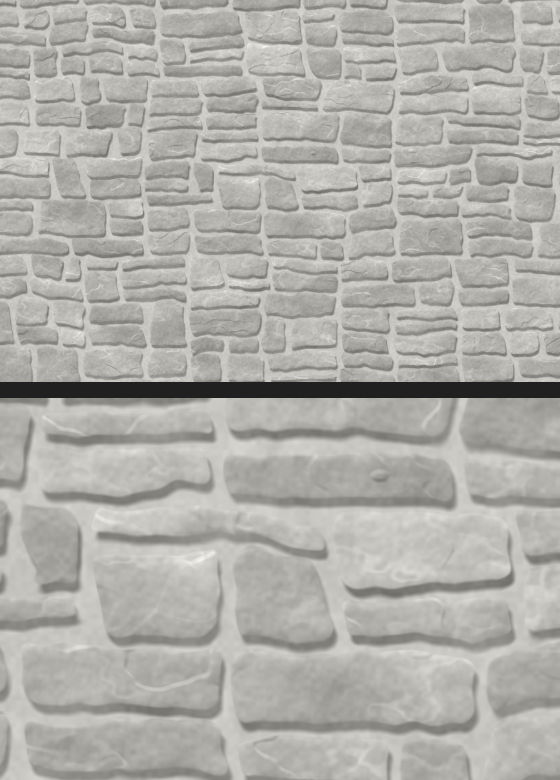
Top, the full canvas; bottom, a detail of the centre.
This texture is drawn by a WebGL 2 fragment shader. Its source:

```glsl
#version 300 es
precision highp float;
// A pale dry-laid stone wall: a rectangle is split at random into cells, and
// each cell holds one tilted, rough-edged stone set in light mortar. Light from
// the upper left gives bright rims, flaked ledges and cast shadows.
uniform vec2 u_resolution;
out vec4 fragColor;

const vec2 WALL_MIN = vec2(-0.06, -0.07);
const vec2 WALL_MAX = vec2(1.56, 1.08);
const vec2 TO_LIGHT = vec2(-0.0035, 0.0085);
const float HALF_GAP = 0.0045;

struct Stone {
    float dist;   // signed distance to the outline, negative inside
    uint id;
};

// Integer hash, two values in 0..1
vec2 rand2(uvec2 v) {
    v = v * 1664525u + 1013904223u;
    v.x += v.y * 1664525u;
    v.y += v.x * 1664525u;
    v ^= v >> 16u;
    v.x += v.y * 1664525u;
    v.y += v.x * 1664525u;
    v ^= v >> 16u;
    return vec2(v >> 8u) / exp2(24.0);
}

float lattice(vec2 cell) { return rand2(uvec2(ivec2(cell))).x; }

float noise(vec2 p) {
    vec2 i = floor(p), f = fract(p);
    f = f * f * (3.0 - 2.0 * f);
    return mix(mix(lattice(i), lattice(i + vec2(1, 0)), f.x),
               mix(lattice(i + vec2(0, 1)), lattice(i + vec2(1, 1)), f.x), f.y);
}

float fbm(vec2 p) {
    float sum = 0.0, amp = 0.53;
    for (int i = 0; i < 4; i++) {
        sum += amp * noise(p);
        p = mat2(1.6, 1.2, -1.2, 1.6) * p + 17.3;
        amp *= 0.5;
    }
    return sum;
}

vec2 centredNoise(vec2 p) { return vec2(noise(p), noise(p + 41.7)) - 0.5; }

// Bends the courses and roughens the outlines
vec2 roughen(vec2 p) {
    return p + 0.022 * centredNoise(p * 5.0) + 0.011 * centredNoise(p * 19.0)
             + 0.0055 * centredNoise(p * 58.0);
}

// Signed distance to a quadrilateral with tilted sides inside its cell
float stoneDistance(vec2 q, vec2 halfSize, uint id) {
    vec2 sideTilt = rand2(uvec2(id, 11u)) - 0.5;
    vec2 bedTilt = rand2(uvec2(id, 12u)) - 0.5;
    vec2 tilt = vec2(0.42 * (q.x > 0.0 ? sideTilt.x : sideTilt.y),
                     0.11 * (q.y > 0.0 ? bedTilt.x : bedTilt.y));
    float radius = min(0.011, 0.4 * min(halfSize.x, halfSize.y));
    vec2 edge = abs(q) - halfSize + tilt * q.yx + abs(tilt) * halfSize.yx + radius;
    return length(max(edge, 0.0)) + min(max(edge.x, edge.y), 0.0) - radius;
}

// Splits the wall until the cell around p is about the size of one stone
Stone findStone(vec2 p) {
    p = roughen(p);
    vec2 lo = WALL_MIN, hi = WALL_MAX;
    uint id = 1u;
    for (int i = 0; i < 13; i++) {
        vec2 size = hi - lo;
        vec2 choice = rand2(uvec2(id, 3u));
        if (size.x * size.y < mix(0.0055, 0.021, choice.x)) break;
        int axis = size.x > size.y * mix(1.7, 3.0, choice.y) ? 0 : 1;
        float cut = lo[axis] + size[axis] * mix(0.32, 0.68, rand2(uvec2(id, 5u)).x);
        bool upper = p[axis] > cut;
        if (upper) lo[axis] = cut; else hi[axis] = cut;
        id = id * 2u + (upper ? 1u : 0u);
    }
    return Stone(stoneDistance(p - 0.5 * (lo + hi), 0.5 * (hi - lo) - HALF_GAP, id), id);
}

// Stepped height of split, flaky stone
float flakes(vec2 p) {
    float h = 5.0 * fbm(p * vec2(8.0, 13.0));
    return floor(h) + smoothstep(0.0, 0.16, fract(h));
}

float stoneTone(vec2 p, uint id) {
    vec2 pick = rand2(uvec2(id, 21u));
    vec2 q = p + 40.0 * pick;
    float tone = 0.695 + 0.10 * (pick.y - 0.5);
    tone += 0.20 * (fbm(q * vec2(13.0, 20.0)) - 0.5);
    // Ledges, small relief and pale veins
    float ledge = flakes(q) - flakes(q + 0.35 * TO_LIGHT);
    tone += 0.13 * clamp(ledge, -0.9, 0.7) * smoothstep(0.45, 0.75, noise(q * 11.0 + 5.0));
    tone += 0.17 * (fbm(q * 48.0) - fbm(q * 48.0 + 48.0 * 0.5 * TO_LIGHT));
    float vein = 1.0 - abs(2.0 * fbm(q * vec2(17.0, 23.0) + 9.0) - 1.0);
    return tone + 0.08 * smoothstep(0.88, 1.0, vein) * noise(q * 30.0);
}

void main() {
    vec2 p = gl_FragCoord.xy / u_resolution.y;
    float blur = 0.0012 + 0.5 / u_resolution.y;
    Stone here = findStone(p);
    Stone lit = findStone(p + TO_LIGHT);

    // Mortar with the shadow cast by the stone above
    float mortar = 0.785 + 0.09 * (fbm(p * 40.0) - 0.5);
    float shadow = 1.0 - smoothstep(-0.0035, 0.0025, lit.dist);
    mortar -= shadow * (0.20 + 0.12 * noise(p * 16.0));

    // Stone face with a bright upper rim and a dark lower one
    float facing = clamp((lit.dist - here.dist) / length(TO_LIGHT), -1.0, 1.0);
    float rim = facing * exp(min(here.dist, 0.0) / 0.0045);
    float face = stoneTone(p, here.id) + rim * (rim > 0.0 ? 0.11 : 0.09);

    float tone = mix(face, mortar, smoothstep(-blur, blur, here.dist));
    tone += 0.045 * (noise(p * 210.0) - 0.5) + 0.03 * (noise(p * 3.0) - 0.5);
    fragColor = vec4(tone + vec3(0.008, 0.004, -0.014), 1.0);
}
```
